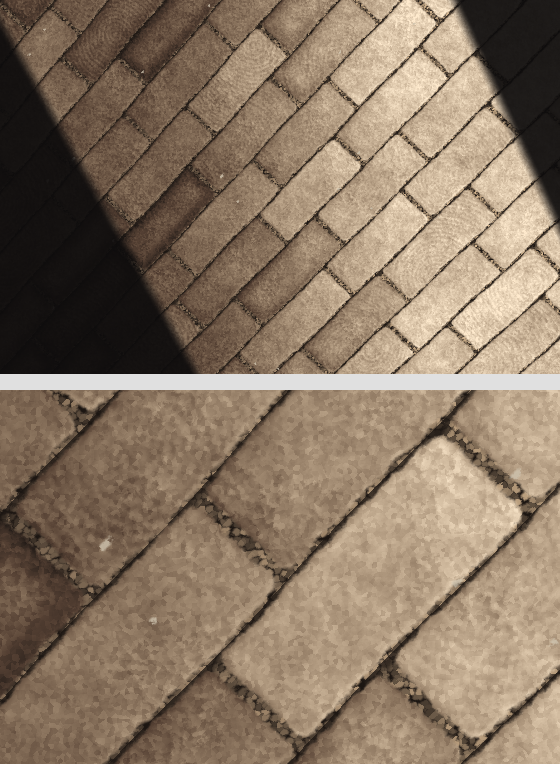
Top: the whole. Bottom: its middle third, enlarged.
Reproduce this texture procedurally as a WebGL 1 fragment shader.

```glsl
precision highp float;
// Diagonal rows of worn wooden paving blocks, sunlit between two cast shadows

uniform vec2 u_resolution;

float hash(vec2 p) {
  return fract(sin(dot(p, vec2(127.1, 311.7))) * 4375.85);
}

// Cellular noise: x = distance to nearest point, y = random value of that point
vec2 cells(vec2 p) {
  vec2 base = floor(p), nearest = vec2(2.0, 0.0);
  for (int j = -1; j <= 1; j++) {
    for (int i = -1; i <= 1; i++) {
      vec2 id = base + vec2(float(i), float(j));
      float d = length(id + vec2(hash(id), hash(id + 37.3)) - p);
      if (d < nearest.x) nearest = vec2(d, hash(id + 71.9));
    }
  }
  return nearest;
}

// Layered, rotated sines, about -1 to 1
float mottle(vec2 p) {
  float sum = 0.0, amp = 0.5;
  for (int i = 0; i < 6; i++) {
    p = mat2(0.8, 0.6, -0.6, 0.8) * p * 1.9 + 1.7;
    sum += amp * sin(p.x + 1.4 * sin(p.y)) * cos(p.y + sin(p.x * 0.7));
    amp *= 0.72;
  }
  return sum;
}

float roundedBox(vec2 p, vec2 halfSize, float radius) {
  vec2 q = abs(p) - halfSize + radius;
  return length(max(q, 0.0)) + min(max(q.x, q.y), 0.0) - radius;
}

void main() {
  vec2 p = gl_FragCoord.xy / u_resolution.y;
  float soft = max(0.0022, 1.0 / u_resolution.y);

  // Block grid: u runs along the rows, v across them, fanning out slightly
  vec2 q = p - vec2(0.75, 0.5);
  float u = dot(q, vec2(0.69, 0.72));
  float v = dot(q, vec2(0.72, -0.69)) / (1.0 + 0.1 * u);
  v += 0.0016 * sin(u * 23.0 + v * 9.0);
  float across = v / 0.113 + 7.95;
  float row = floor(across);
  float along = u / 0.309 + 0.51 - 0.12 - 0.33 * mod(row, 2.0) - 0.03 * (row - 6.0);
  along += 0.035 * sin(u * 9.0 + row * 2.4);
  vec2 id = vec2(floor(along), row);
  vec2 local = (fract(vec2(along, across)) - 0.5) * vec2(0.309, 0.113);
  float seed = hash(id), seed2 = hash(id + 19.7);

  // Ragged block outline
  float fine = mottle(p * 38.0);
  float d = roundedBox(local, vec2(0.1485, 0.0533), 0.011) + 0.0028 * fine;
  float wood = 1.0 - smoothstep(-soft, soft, d);

  // Sunlight grows to the right; blocks differ, with burnt patches and ends
  float sun = smoothstep(0.35, 1.25, p.x + 0.15 * q.y);
  float tone = mix(0.17, 0.86, sun) + 0.17 * (seed - 0.5);
  float blotch = mottle(p * 4.5 + seed * 5.0);
  tone += 0.13 * blotch + 0.1 * fine * (0.6 + 0.6 * sun);
  float burnt = smoothstep(0.35, 0.9, seed2) * (1.0 - smoothstep(0.6, 1.2, p.x));
  tone -= burnt * (0.06 + 0.28 * smoothstep(-0.035, 0.0, d + 0.014 * blotch));

  // Growth rings, around a different heart on each block
  vec2 heart = vec2(seed - 0.5, seed2 - 0.5) * vec2(0.22, 0.12);
  float rings = sin(length(local - heart) * 560.0 + 3.0 * blotch + fine);
  tone += 0.045 * rings * smoothstep(0.3, 0.8, hash(id + 5.3));

  // Irregular gritty surface: bumps lit on one side, and fine speckle
  vec2 bumpAt = p * 75.0 + 0.5 * fine;
  float bump = cells(bumpAt).x - cells(bumpAt + vec2(0.16, 0.12)).x;
  tone += 0.4 * bump * smoothstep(-0.3, 0.6, mottle(p * 9.0));
  tone += 0.17 * (cells(p * 230.0).y - 0.5);

  // Worn rims: shaded all round, lit on the side towards the sun
  float rim = smoothstep(-0.008, 0.0, d);
  tone += rim * (0.24 * smoothstep(0.01, 0.05, local.y) - 0.13);
  vec3 brown = vec3(0.33, 0.25, 0.20), cream = vec3(0.95, 0.87, 0.76);
  vec3 charred = vec3(0.10, 0.08, 0.07);
  float warm = clamp(tone, 0.0, 1.0);
  vec3 color = mix(brown, cream, clamp(tone, 0.0, 1.08));
  color -= vec3(0.0, 0.04, 0.11) * warm * (1.0 - warm);
  color = mix(color, charred, clamp(-2.2 * tone, 0.0, 1.0));

  // Joints: pressed tan grit, with a dark line beside each block's shaded side
  vec2 grit = cells(p * vec2(170.0, 190.0) + fine * 0.6);
  float shadowSide = smoothstep(0.044, 0.054, -local.y + 0.004 * fine);
  float fill = (0.25 + 0.75 * grit.y) * (1.0 - smoothstep(0.35, 0.9, grit.x));
  fill *= 1.0 - 0.75 * shadowSide;
  vec3 gritColor = mix(vec3(0.53, 0.44, 0.35), vec3(0.84, 0.72, 0.57), sun);
  vec3 joint = mix(vec3(0.11, 0.085, 0.07), gritColor, fill);
  color = mix(joint, color, wood);

  // Sparse pale specks
  vec2 speck = cells(p * 17.0 + 0.1 * fine);
  float spot = step(0.96, speck.y) * (1.0 - smoothstep(0.03, 0.08, speck.x));
  color = mix(color, vec3(0.82, 0.78, 0.70), spot * 0.75);

  // Two slanting cast shadows with soft edges
  float leftEdge = p.x - 0.53 + 0.558 * p.y;
  float rightEdge = 1.671 - 0.46 * p.y - p.x;
  float light = smoothstep(-0.022, 0.022, min(leftEdge, rightEdge));
  vec3 shaded = vec3(0.045, 0.04, 0.042) + color * 0.075;
  gl_FragColor = vec4(mix(shaded, color, light), 1.0);
}
```
